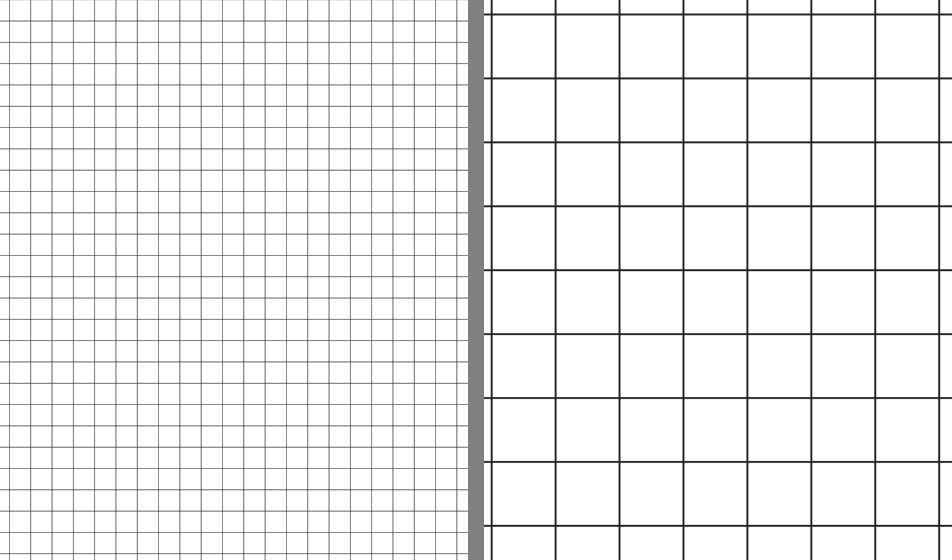
Left: the whole. Right: its middle third, enlarged.
Write a Shadertoy shader that draws this pattern.

```glsl
// Square grid of thin near-black lines on plain white paper.

// Box-filtered coverage of a line at the given distance from its centre.
vec2 lineCoverage(vec2 dist, float width, float blur) {
    vec2 overlap = 0.5 * (width + blur) - dist;
    return clamp(overlap, 0.0, min(width, blur)) / blur;
}

void mainImage(out vec4 fragColor, in vec2 fragCoord) {
    // Canvas height is one unit
    vec2 uv = fragCoord / iResolution.y;
    float pixel = 1.0 / iResolution.y;

    // Distance to the nearest vertical and horizontal line
    float pitch = 0.03805;
    vec2 cell = (uv - vec2(0.0168, 0.0112)) / pitch;
    vec2 dist = abs(fract(cell + 0.5) - 0.5) * pitch;

    // Ink, merged where lines cross
    vec2 cover = lineCoverage(dist, 0.00114, 1.2 * pixel);
    float ink = 1.0 - (1.0 - cover.x) * (1.0 - cover.y);

    fragColor = vec4(mix(vec3(1.0), vec3(0.13), ink), 1.0);
}
```
